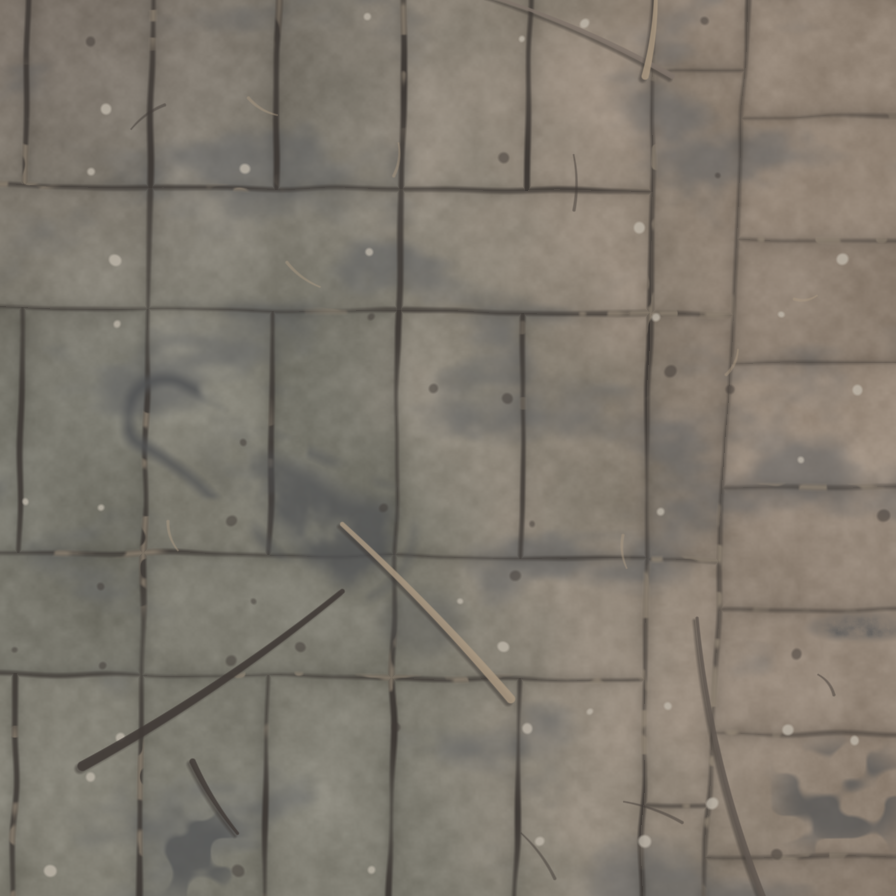
Write a Shadertoy shader that draws this texture.

```glsl
// Worn brick paving: courses of upright bricks alternate with lying ones,
// beside a narrow soldier column and a stack of wide bricks at the right.
// Cell distances give the joints; noise and bent strokes add stains, grit, twigs.

const vec3 WARM = vec3(0.575, 0.520, 0.465);
const vec3 COOL = vec3(0.500, 0.492, 0.450);
const vec3 UMBER = vec3(0.490, 0.445, 0.410);
const vec3 SLATE = vec3(0.375, 0.380, 0.385);
const vec3 JOINT = vec3(0.235, 0.215, 0.200);
const vec3 SAND = vec3(0.600, 0.550, 0.480);
const vec3 STRAW = vec3(0.660, 0.590, 0.500);
const vec3 BARK = vec3(0.250, 0.225, 0.210);

struct Brick { vec2 id; vec2 edge; float depth; };

float hash(vec2 p) { return fract(sin(dot(p, vec2(127.1, 311.7))) * 43758.5); }

float noise(vec2 p) {
    vec2 i = floor(p), f = fract(p);
    f = f * f * (3.0 - 2.0 * f);
    return mix(mix(hash(i), hash(i + vec2(1, 0)), f.x),
               mix(hash(i + vec2(0, 1)), hash(i + vec2(1, 1)), f.x), f.y);
}

float fbm(vec2 p) {
    float sum = 0.0, amp = 0.5;
    for (int i = 0; i < 4; i++) {
        sum += amp * noise(p);
        p = p * 2.03 + 17.3;
        amp *= 0.5;
    }
    return sum / 0.9375;
}

// Grid cell: identity and distance to its upright and level joints
Brick cell(vec2 p, vec2 size, float seed, float depth) {
    vec2 id = floor(p / size);
    vec2 f = p - id * size;
    return Brick(id + seed, min(f, size - f), depth);
}

// Three zones of paving, with slightly leaning boundaries
Brick paving(vec2 q) {
    float pitch = 0.1402, lying = 0.136, upright = 0.273;
    float left = 0.731 - 0.015 * q.y, right = 0.835 - 0.050 * q.y;
    if (q.x > right) return cell(q - vec2(right, 0.130), vec2(0.4, 0.1378), 71.0, 0.55);
    if (q.x > left) return cell(q - vec2(left, 0.078), vec2(right - left, 0.2735), 43.0, 0.7);
    float y = q.y - 0.207 - 0.010 * q.x;
    float course = floor(y / (lying + upright));
    y -= course * (lying + upright);
    if (y < lying) return cell(vec2(q.x - left, y), vec2(2.0 * pitch, lying), course * 7.0, 0.85);
    return cell(vec2(q.x - left, y - lying), vec2(pitch, upright), course * 7.0 + 3.0, 1.0);
}

float stripe(float d, float width, float soft) { return 1.0 - smoothstep(width - soft, width + soft, d); }

// Tapered bent stroke from a to b
float stroke(vec2 q, vec2 a, vec2 b, float bend, float width, float soft) {
    vec2 ab = b - a;
    float t = clamp(dot(q - a, ab) / dot(ab, ab), 0.0, 1.0);
    vec2 spine = a + ab * t + normalize(vec2(-ab.y, ab.x)) * bend * 4.0 * t * (1.0 - t);
    return stripe(length(q - spine), width * mix(1.0, 0.5, t), soft);
}

vec3 twig(vec3 col, vec2 q, vec2 a, vec2 b, float bend, float width, vec3 tint, float soft) {
    col = mix(col, JOINT, 0.5 * stroke(q + vec2(0.003, -0.003), a, b, bend, width, soft * 2.0));
    return mix(col, tint, 0.85 * stroke(q, a, b, bend, width, soft));
}

// Long tapered scuff: broken rim and a smeared core
float scuff(vec2 q, vec2 a, vec2 b) {
    vec2 ab = b - a;
    float t = clamp(dot(q - a, ab) / dot(ab, ab), 0.0, 1.0);
    float d = length(q - a - ab * t) - mix(0.040, 0.062, t);
    float rim = stripe(abs(d), 0.006, 0.007) * smoothstep(0.25, 0.55, noise(q * 30.0));
    float core = stripe(d, -0.016, 0.016) * smoothstep(0.1, 0.7, t) * smoothstep(0.25, 0.6, fbm(q * 15.0));
    return max(0.8 * rim * (1.0 - 0.6 * t), 0.75 * core);
}

float patchMask(vec2 q, vec2 c, vec2 r) { return 1.0 - smoothstep(0.4, 1.0, length((q - c) / r)); }

void mainImage(out vec4 fragColor, in vec2 fragCoord) {
    vec2 q = fragCoord / iResolution.xy;
    q.y = 1.0 - q.y;                                  // measured from the top
    float soft = max(0.0012, 0.8 / iResolution.y);
    vec2 warp = vec2(noise(q * 16.0), noise(q * 16.0 + 40.0)) - 0.5;
    Brick b = paving(q + warp * 0.005);

    // Brick faces: broad tint drift, tone per brick, mottling and grain
    float mottle = fbm(q * 9.0), grain = fbm(q * 75.0);
    vec3 col = mix(COOL, WARM, smoothstep(0.35, 0.95, q.x - 0.15 * q.y + 0.25 * mottle));
    col = mix(col, UMBER, 0.7 * (1.0 - smoothstep(0.0, 0.5, length(q * vec2(0.7, 1.0)))));
    col += (hash(b.id) - 0.5) * vec3(0.060, 0.055, 0.050) + (mottle - 0.5) * 0.13 + (grain - 0.5) * 0.07;
    col = mix(col, SLATE, 0.55 * smoothstep(0.56, 0.80, fbm(q * vec2(7.0, 11.0) + 31.0)));

    // Joints: soft worn shoulder, dark gap of varying width, sandy crumbs
    float wear = noise(q * 11.0 + 5.0);
    vec2 gap = vec2(stripe(b.edge.x, 0.0015 + 0.0022 * wear, 0.0022),
                    stripe(b.edge.y, 0.0010 + 0.0022 * wear, 0.0024) * 0.8);
    float near = min(b.edge.x, b.edge.y);
    col *= 1.0 - 0.16 * exp(-near / 0.007);
    col = mix(col, JOINT, max(gap.x, gap.y) * b.depth * mix(0.45, 1.0, wear));
    float crumbs = smoothstep(0.58, 0.75, noise(q * 60.0)) * smoothstep(0.45, 0.7, noise(q * 8.0 + 9.0));
    col = mix(col, SAND, 0.65 * crumbs * stripe(near, 0.003, 0.003));

    // Scuff, dark smears and tread marks
    float blots = smoothstep(0.55, 0.72, noise(q * 40.0));
    float smear = patchMask(q, vec2(0.47, 0.695), vec2(0.06, 0.05)) * mottle;
    float tread = patchMask(q, vec2(0.94, 0.89), vec2(0.10, 0.08)) + patchMask(q, vec2(0.22, 0.95), vec2(0.07, 0.07));
    float dark = max(scuff(q + warp * 0.015, vec2(0.182, 0.462), vec2(0.400, 0.605)), max(smear, 0.7 * blots * tread));
    dark = max(dark, 0.6 * patchMask(q, vec2(0.96, 0.70), vec2(0.07, 0.02)) * grain * 1.5);
    col = mix(col, SLATE * 0.84, clamp(dark, 0.0, 1.0));

    // Scattered pale flecks and dark pits, one candidate per cell
    vec2 id = floor(q * 13.0);
    vec2 spot = (id + 0.2 + 0.6 * vec2(hash(id), hash(id + 50.0))) / 13.0;
    float pick = hash(id + 90.0), size = 0.003 + 0.004 * hash(id + 70.0);
    float fleck = stripe(length(q - spot + warp * 0.008), size, 0.002);
    col = mix(col, vec3(0.74, 0.71, 0.66), fleck * 0.8 * step(0.90 - 0.08 * q.x, pick));
    col = mix(col, BARK, fleck * 0.5 * step(pick, 0.16));

    // Scattered short straws, then the large twigs
    for (int i = 0; i < 12; i++) {
        float k = float(i);
        vec2 a = vec2(hash(vec2(k, 1.0)), hash(vec2(k, 2.0)));
        float turn = 6.283 * hash(vec2(k, 3.0));
        vec2 tip = a + vec2(cos(turn), sin(turn)) * mix(0.02, 0.07, hash(vec2(k, 4.0)));
        col = mix(col, mix(BARK, STRAW, step(0.4, hash(vec2(k, 5.0)))), 0.5 * stroke(q, a, tip, 0.003, 0.0018, soft));
    }
    col = twig(col, q, vec2(0.092, 0.855), vec2(0.382, 0.660), 0.008, 0.0055, BARK, soft);
    col = twig(col, q, vec2(0.570, 0.780), vec2(0.382, 0.585), 0.004, 0.0050, STRAW, soft);
    col = twig(col, q, vec2(0.855, 1.010), vec2(0.778, 0.690), -0.012, 0.0035, UMBER * 0.75, soft);
    col = twig(col, q, vec2(0.750, 0.085), vec2(0.545, -0.005), 0.006, 0.0030, UMBER, soft);
    col = twig(col, q, vec2(0.720, 0.085), vec2(0.732, -0.010), 0.003, 0.0040, STRAW, soft);
    col = twig(col, q, vec2(0.215, 0.850), vec2(0.265, 0.930), 0.003, 0.0035, BARK, soft);
    fragColor = vec4(clamp(col, 0.0, 1.0), 1.0);
}
```
